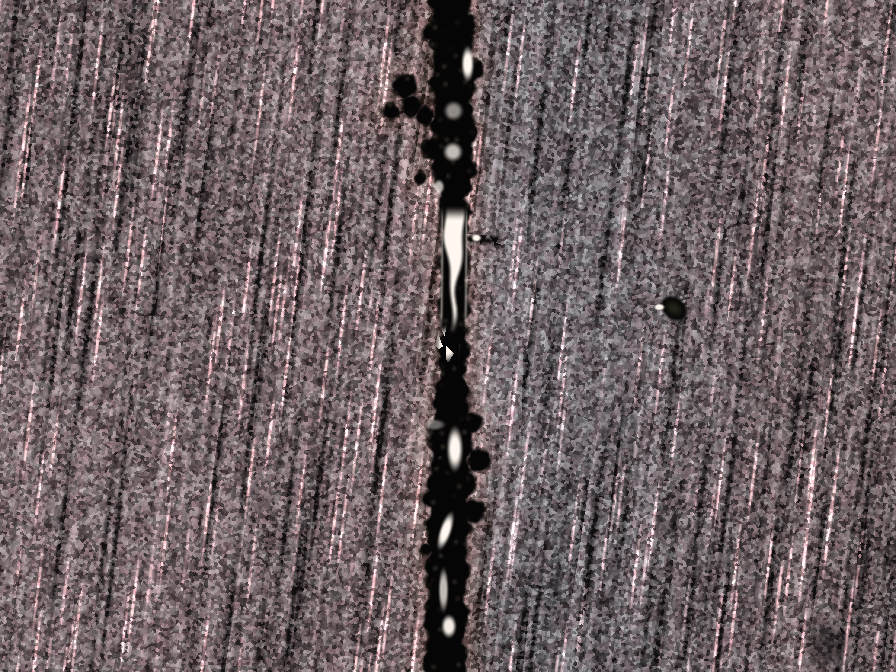
Write a WebGL 1 fragment shader that draws this texture.

```glsl
precision highp float;
uniform vec2 u_resolution;

#define SLANT 0.12
#define GRAIN_SCALE 210.0
#define GRAIN_GAIN 0.36
#define THREAD_GAIN 0.42
#define GROOVE_GAIN 0.07
#define EDGE_BLUR 0.004
#define CLUMP_BALLS 13.0
#define METAL_TINT vec3(1.09, 0.95, 0.98)
#define SOOT vec3(0.025, 0.02, 0.02)
#define GLINT_TINT vec3(1.0, 0.97, 0.94)

vec2 hash2(vec2 p) {
  p = fract(p * vec2(0.1031, 0.1137) + 0.071);
  p += dot(p, p.yx + 33.33);
  return fract(vec2(p.x * p.y * 7.13, (p.x + p.y) * p.x * 3.71));
}

// x: distance to the nearest cell point, y: random tone of that cell
vec2 cellular(vec2 p) {
  vec2 base = floor(p), nearest = vec2(9.0, 0.0);
  for (int j = -1; j <= 1; j++) {
    for (int i = -1; i <= 1; i++) {
      vec2 cell = base + vec2(float(i), float(j));
      float d = length(cell + hash2(cell) - p);
      if (d < nearest.x) nearest = vec2(d, hash2(cell + 57.0).x);
    }
  }
  return nearest;
}

float disc(vec2 p, vec2 center, float radius) {
  return length(p - center) - radius;
}

float glint(vec2 p, vec2 center, vec2 radius) {
  return 1.0 - smoothstep(0.35, 1.0, length((p - center) / radius));
}

float cover(float d) {
  float blur = max(EDGE_BLUR, 1.0 / u_resolution.y);
  return 1.0 - smoothstep(-blur, blur, d);
}

float crackAxis(float y) {
  return 0.669 + 0.007 * sin(y * 4.2 - 1.2);
}

// Brushed metal: slanted grooves, broken bright threads and sparkling grain
vec3 brushedMetal(vec2 p) {
  float s = p.x - SLANT * p.y;
  vec2 fine = cellular(p * GRAIN_SCALE);
  vec2 coarse = cellular(p * GRAIN_SCALE * 0.45 + 31.0);
  vec2 band = cellular(vec2(s * 75.0, p.y * 2.5) + 11.0);
  vec2 thread = cellular(vec2(s * 105.0, p.y * 4.0) + 73.0);
  float groove = sin(s * 330.0 + 3.0 * sin(s * 41.0)) * (0.6 + 0.4 * sin(s * 97.0 + p.y * 3.0));
  float shine = (1.0 - smoothstep(0.08, 0.38, thread.x)) * smoothstep(0.45, 0.9, thread.y);
  float tone = 0.39 + GRAIN_GAIN * (fine.y - 0.5) + 0.16 * (coarse.y - 0.5);
  tone += 0.13 * (band.y - 0.5) + GROOVE_GAIN * groove;
  tone += THREAD_GAIN * shine * (0.45 + 0.8 * fine.y);
  tone -= 0.16 * (1.0 - smoothstep(0.1, 0.4, band.x)) * step(band.y, 0.4);
  tone += 0.03 * sin(p.x * 5.0 + 1.0) * sin(p.y * 4.0 + p.x * 3.0);
  float cool = smoothstep(0.69, 0.74, p.x) * (1.0 - smoothstep(0.85, 1.2, p.x));
  vec3 tint = mix(METAL_TINT, vec3(1.0, 0.98, 1.04), 0.6 * cool);
  tint += vec3(0.08, -0.02, -0.03) * shine + vec3(-0.07, 0.05, 0.02) * (coarse.y - 0.5);
  return max(tone, 0.06) * tint;
}

// Signed distance to the crack and the soot balls gathered along it
float crackDistance(vec2 p) {
  float clump = 1.0 - smoothstep(0.36, 0.44, p.y) * (1.0 - smoothstep(0.69, 0.75, p.y));
  float wobble = 0.003 * sin(p.y * 95.0) + 0.002 * sin(p.y * 211.0 + sign(p.x - 0.67));
  float d = abs(p.x - crackAxis(p.y)) - 0.021 - 0.009 * clump - wobble;
  for (float i = 0.0; i < CLUMP_BALLS; i++) {
    vec2 h = hash2(vec2(i * 3.7 + 2.0, i + 5.0));
    float along = (i + h.x) / CLUMP_BALLS;
    float radius = 0.009 + 0.009 * h.y;
    float side = (fract(i * 0.618) - 0.5) * 0.082;
    d = min(d, disc(p, vec2(0.676 + side, mix(0.17, 0.40, along)), radius));
    d = min(d, disc(p, vec2(0.666 + side, mix(0.72, 1.0, along)), radius));
  }
  d = min(d, disc(p, vec2(0.581, 0.834), 0.013));
  d = min(d, disc(p, vec2(0.603, 0.872), 0.018));
  d = min(d, disc(p, vec2(0.612, 0.842), 0.016));
  return d;
}

// Polished sliver in the open middle, with broken light below it
float sliver(vec2 p) {
  float x = p.x - crackAxis(p.y);
  float width = 0.003 + 0.011 * smoothstep(0.56, 0.65, p.y);
  float span = smoothstep(0.50, 0.54, p.y) * (1.0 - smoothstep(0.67, 0.695, p.y));
  float core = cover(abs(x + 0.002 * sin(p.y * 80.0)) - width) * span;
  float rims = cover(abs(abs(x) - 0.018) - 0.0005) * span * 0.8;
  float shards = smoothstep(0.45, 0.75, cellular(p * vec2(110.0, 50.0)).y);
  shards *= glint(p, vec2(0.665, 0.487), vec2(0.022, 0.032));
  return max(core, max(rims, shards));
}

void main() {
  vec2 p = gl_FragCoord.xy / u_resolution.y;
  vec3 color = brushedMetal(p);

  // Warm worn borders, crack and side splinter
  float d = crackDistance(p);
  color += vec3(0.10, 0.06, 0.04) * exp(-max(d, 0.0) * 45.0);
  vec2 rough = cellular(p * 75.0);
  vec3 soot = SOOT + vec3(0.13, 0.12, 0.10) * smoothstep(0.7, 1.0, rough.y) * (1.0 - smoothstep(0.0, 0.5, rough.x));
  color = mix(color, soot, cover(d + 0.006 * (rough.x - 0.5)));
  float reach = clamp((p.x - 0.695) / 0.07, 0.0, 1.0);
  float splinter = length(p - vec2(0.695 + 0.07 * reach, 0.645 - 0.007 * reach)) - 0.009 * (1.0 - reach);
  color = mix(color, SOOT, cover(splinter + 0.008 * (rough.y - 0.5)) * 0.95);

  // Reflections inside the crack
  float light = sliver(p);
  light = max(light, glint(p, vec2(0.696, 0.905), vec2(0.011, 0.030)));
  light = max(light, 0.75 * glint(p, vec2(0.674, 0.774), vec2(0.017)));
  light = max(light, 0.55 * glint(p, vec2(0.675, 0.835), vec2(0.017)));
  light = max(light, 0.70 * glint(p, vec2(0.653, 0.722), vec2(0.010, 0.013)));
  light = max(light, glint(p, vec2(0.677, 0.332), vec2(0.014, 0.038)));
  light = max(light, 0.40 * glint(p, vec2(0.646, 0.368), vec2(0.020, 0.010)));
  light = max(light, glint(p, vec2(0.663 + 0.3 * (p.y - 0.21), 0.210), vec2(0.011, 0.032)));
  light = max(light, 0.75 * glint(p, vec2(0.660, 0.122), vec2(0.009, 0.038)));
  light = max(light, 0.95 * glint(p, vec2(0.668, 0.068), vec2(0.013, 0.020)));
  light = max(light, glint(p, vec2(0.709, 0.646), vec2(0.009, 0.007)));
  color = mix(color, GLINT_TINT, light);

  // Isolated pit with a bright speck, and a faint corner stain
  vec2 q = p - vec2(1.003, 0.541);
  float pit = length(vec2(q.x + 0.3 * q.y, q.y)) - 0.018;
  color = mix(color, SOOT + vec3(0.11, 0.12, 0.08) * smoothstep(0.0, 0.018, -pit), cover(pit));
  color = mix(color, GLINT_TINT, glint(p, vec2(0.981, 0.543), vec2(0.010, 0.006)));
  color *= 1.0 - 0.45 * glint(p, vec2(1.23, 0.04), vec2(0.04, 0.05));

  gl_FragColor = vec4(clamp(color, 0.0, 1.0), 1.0);
}
```
